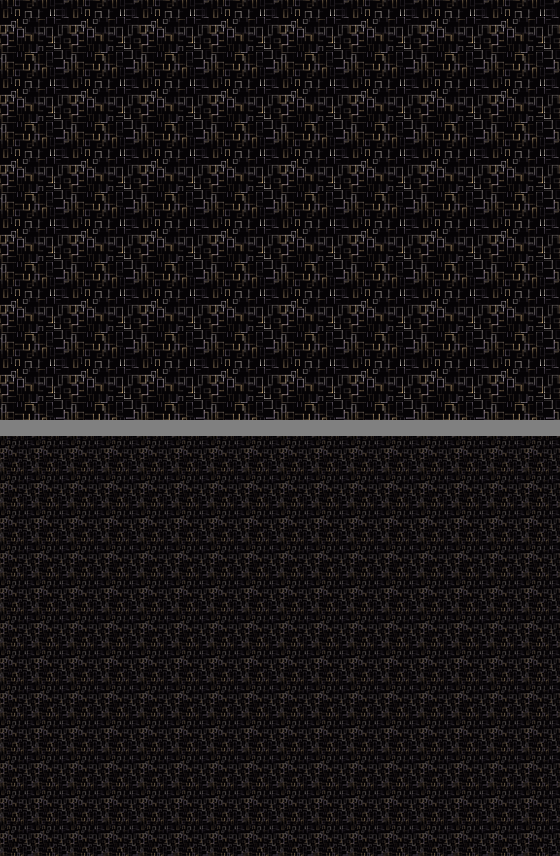
Top: one tile. Bottom: repeated 2 by 2.
Write a Shadertoy shader that draws this pattern.

```glsl
// A dark weave of thin, broken box outlines in grey, lavender and tan, in 8 x 6 equal tiles.
// Each tile scatters boxes over a jittered grid, snaps their edges so neighbours share lines,
// then fades and tints them with gradient noise that wraps at the tile border.

vec4 hash4(vec2 cell, float seed) {
    uvec4 v = uvec4(uint(cell.x), uint(cell.y), uint(seed), 17u);
    v = v * 1664525u + 1013904223u;
    for (int i = 0; i < 2; i++) {
        v.x += v.y * v.w;
        v.y += v.z * v.x;
        v.z += v.x * v.y;
        v.w += v.y * v.z;
        v ^= v >> 16u;
    }
    return vec4(v) * exp2(-32.0);
}

float cornerSlope(vec2 corner, vec2 offset, float period, float seed) {
    float angle = 6.2832 * hash4(mod(corner, period), seed).x;
    return dot(vec2(cos(angle), sin(angle)), offset);
}

// Gradient noise, roughly -0.7 to 0.7, repeating once per tile
float wrapNoise(vec2 tilePos, float period, float seed) {
    vec2 p = tilePos * period, i = floor(p), f = fract(p);
    vec2 u = f * f * f * (f * (f * 6.0 - 15.0) + 10.0);
    vec2 e = vec2(1.0, 0.0);
    return mix(
        mix(cornerSlope(i, f, period, seed), cornerSlope(i + e, f - e, period, seed), u.x),
        mix(cornerSlope(i + e.yx, f - e.yx, period, seed),
            cornerSlope(i + 1.0, f - 1.0, period, seed), u.x), u.y);
}

// Box-filtered coverage of a band from -halfWidth to halfWidth
float band(float d, float halfWidth, float pixel) {
    return clamp(0.5 + (halfWidth - d) / pixel, 0.0, 1.0)
         - clamp(0.5 - (halfWidth + d) / pixel, 0.0, 1.0);
}

// One outline: x is line strength, y is the glow of its corner dots
vec2 boxOutline(vec2 p, vec2 halfSize, vec4 sides, float pixel) {
    float w = 0.0058;
    vec2 d = abs(p) - halfSize;
    vec2 inside = clamp(0.5 + (w - d) / pixel, 0.0, 1.0);
    float upright = band(d.x, w, pixel) * inside.y * (p.x < 0.0 ? sides.x : sides.y);
    float level = band(d.y, w, pixel) * inside.x * (p.y < 0.0 ? sides.z : sides.w);
    float dotMark = clamp(0.5 + (0.010 - length(d)) / pixel, 0.0, 1.0);
    return vec2(max(upright, level * 0.85), dotMark * max(upright, level));
}

void mainImage(out vec4 fragColor, in vec2 fragCoord) {
    vec2 tilePos = fragCoord / iResolution.xy * vec2(8.0, 6.0);
    float pixel = 6.0 / iResolution.y;
    vec2 cells = vec2(9.0, 8.0);
    vec2 home = floor(tilePos * cells);

    // Slow patches of shade, fine wear along the lines
    float shade = smoothstep(-0.45, 0.25, wrapNoise(tilePos, 5.0, 1.0));
    float wear = 0.85 + 0.5 * wrapNoise(tilePos, 24.0, 2.0);
    float warmth = wrapNoise(tilePos, 7.0, 3.0);

    vec3 lavender = vec3(0.62, 0.56, 0.66);
    vec3 grey = vec3(0.76, 0.74, 0.70);
    vec3 tan_ = vec3(0.88, 0.74, 0.50);
    vec3 ink = vec3(0.0);

    // Boxes from the surrounding cells
    for (int y = -1; y <= 1; y++) {
        for (int x = -1; x <= 1; x++) {
            vec2 cell = home + vec2(x, y);
            vec2 id = mod(cell, cells);
            vec4 shape = hash4(id, 4.0);
            vec4 tone = hash4(id, 6.0);
            vec4 sides = smoothstep(0.12, 0.70, hash4(id, 5.0));

            vec2 center = (cell + 0.5 + 0.6 * (shape.xy - 0.5)) / cells;
            vec2 halfSize = mix(vec2(0.022, 0.028), vec2(0.054, 0.067), shape.zw);
            vec2 low = round((center - halfSize) * 36.0) / 36.0;
            vec2 high = round((center + halfSize) * 36.0) / 36.0;
            vec2 mark = boxOutline(tilePos - 0.5 * (low + high), 0.5 * (high - low), sides, pixel);

            float hue = tone.x + 0.6 * warmth;
            vec3 thread = mix(lavender, grey, smoothstep(0.1, 0.45, hue));
            thread = mix(thread, tan_, smoothstep(0.55, 0.9, hue));
            float strength = mix(0.45, 1.1, tone.y) * mix(0.3, 1.0, shade) * wear;
            ink = max(ink, thread * strength * (mark.x + 0.35 * mark.y));
        }
    }

    vec3 ground = vec3(0.02, 0.01, 0.02);
    fragColor = vec4(min(ground + ink, 1.0), 1.0);
}
```
